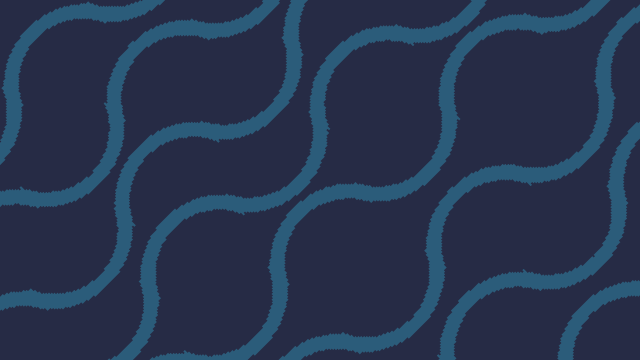
A Shadertoy shader for this pattern:

```glsl
// Eight wavy ribbons climbing a 45 degree diagonal, each with its own
// spacing and phase. Every ribbon is a chain of alternating circular arcs,
// sampled on a fine diagonal grid that gives the edges tiny teeth.

const vec3 NAVY = vec3(0.15, 0.17, 0.27);
const vec3 TEAL = vec3(0.17, 0.36, 0.48);

const int RIBBONS = 8;
const float CHORD = 0.3323;     // length of one arc along the diagonal
const float END_ANGLE = 0.977;  // slope angle where two arcs join
const float TOOTH = 0.0055;     // grid cell that serrates the edges
const int SAMPLES = 3;          // antialiasing samples per axis

// Per ribbon: position across the diagonal, phase in wave periods
const vec2 LAYOUT[RIBBONS] = vec2[RIBBONS](
    vec2(0.217, 0.250), vec2(0.450, 0.505),
    vec2(0.666, 0.229), vec2(0.860, 0.090),
    vec2(1.092, 0.505), vec2(1.363, 0.023),
    vec2(1.599, 0.746), vec2(1.849, 0.068));

// x runs up the diagonal, y runs from upper left to lower right
vec2 toDiagonal(vec2 p) {
    p.y = 1.0 - p.y;
    return vec2(p.x - p.y, p.x + p.y) * sqrt(0.5);
}

vec2 snapToGrid(vec2 p, float cell) {
    return (floor(p / cell) + 0.5) * cell;
}

// Signed distance to a chain of arcs, slightly slimmer at each bulge
float arcWave(vec2 p, float chord, float endAngle) {
    float t = p.x / chord;
    float side = mod(floor(t), 2.0) < 0.5 ? 1.0 : -1.0;
    float x = (fract(t) - 0.5) * chord;
    float radius = 0.5 * chord / sin(endAngle);
    float y = max(side * p.y + radius * cos(endAngle), 0.0);
    float halfWidth = mix(0.0180, 0.0212, 2.0 * abs(x) / chord);
    return abs(length(vec2(x, y)) - radius) - halfWidth;
}

float ribbons(vec2 p) {
    float d = 1.0;
    for (int i = 0; i < RIBBONS; i++) {
        vec2 start = vec2(LAYOUT[i].y * 2.0 * CHORD, LAYOUT[i].x);
        d = min(d, arcWave(p - start, CHORD, END_ANGLE));
    }
    return d;
}

void mainImage(out vec4 fragColor, in vec2 fragCoord) {
    float coverage = 0.0;
    for (int j = 0; j < SAMPLES; j++) {
        for (int i = 0; i < SAMPLES; i++) {
            vec2 jitter = (vec2(i, j) + 0.5) / float(SAMPLES) - 0.5;
            vec2 p = toDiagonal((fragCoord + jitter) / iResolution.y);
            coverage += step(ribbons(snapToGrid(p, TOOTH)), 0.0);
        }
    }
    coverage /= float(SAMPLES * SAMPLES);
    fragColor = vec4(mix(NAVY, TEAL, coverage), 1.0);
}
```
